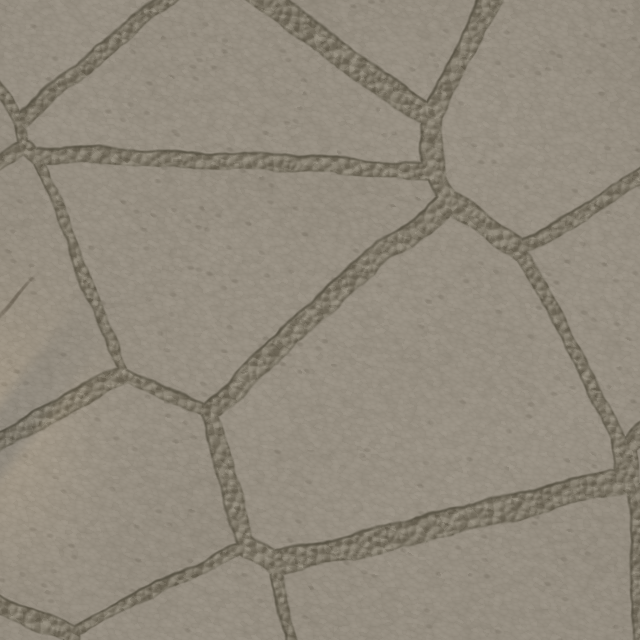
Give the GLSL for this texture, as a WebGL 2 fragment shader.

```glsl
#version 300 es
precision highp float;
// Crazy paving: large flat flagstones from a skewed cellular layout, parted by
// rough mortar joints with dark lips. Cellular noise gives the grain and the
// mortar relief; layered sines bend the joints and trace hairline cracks.

#define STONE_DARK vec3(0.550, 0.521, 0.470)
#define STONE_LIGHT vec3(0.620, 0.590, 0.540)
#define MORTAR vec3(0.495, 0.468, 0.410)
#define LIP vec3(0.330, 0.310, 0.255)
#define JOINT 0.0145
#define LIP_WIDTH 0.0026
#define GRAIN_SCALE 150.0
#define MORTAR_SCALE 75.0
#define CRACK_SCALE 4.5
#define SEED vec2(17.0, 5.0)

// Columns are the long and short axes of the stone lattice.
const mat2 LATTICE = mat2(0.38, 0.29, -0.20, 0.27);

uniform vec2 u_resolution;
out vec4 fragColor;

vec2 hash2(vec2 p) {
    vec3 q = fract(p.xyx * vec3(0.1031, 0.1030, 0.0973));
    q += dot(q, q.yzx + 33.33);
    return fract((q.xx + q.yz) * q.zy);
}

// Layered sines, roughly -1 to 1.
float ripple(vec2 p) {
    float sum = 0.0, amp = 0.55;
    for (int i = 0; i < 4; i++) {
        sum += amp * sin(p.x + 1.4 * sin(p.y));
        p = mat2(1.3, 1.4, -1.4, 1.3) * p + 2.7;
        amp *= 0.5;
    }
    return sum;
}

// Cellular noise: x = distance to the nearest point, y = its random value.
vec2 cellular(vec2 p) {
    vec2 cell = floor(p), best = vec2(9.0, 0.0);
    for (int j = -1; j <= 1; j++)
    for (int i = -1; i <= 1; i++) {
        vec2 c = cell + vec2(i, j), h = hash2(c);
        float d = length(c + h - p);
        if (d < best.x) best = vec2(d, fract(h.x * 7.0 + h.y * 3.0));
    }
    return best;
}

vec2 stoneCentre(vec2 id) {
    return LATTICE * (id + 0.12 + 0.76 * hash2(id + SEED));
}

// Signed distance to the joint edge (negative in mortar); also gives the
// stone id and the direction towards the neighbouring stone.
float paving(vec2 p, out vec2 stone, out vec2 normal) {
    vec2 base = floor(inverse(LATTICE) * p), centre = vec2(0.0);
    float nearest = 9.0, edge = 9.0;
    stone = base;
    for (int j = -2; j <= 2; j++)
    for (int i = -2; i <= 2; i++) {
        vec2 id = base + vec2(i, j), c = stoneCentre(id);
        float d = distance(p, c);
        if (d < nearest) { nearest = d; centre = c; stone = id; }
    }
    for (int j = -3; j <= 3; j++)
    for (int i = -3; i <= 3; i++) {
        vec2 id = base + vec2(i, j), c = stoneCentre(id), span = c - centre;
        if (dot(span, span) < 1e-6) continue;
        vec2 n = normalize(span);
        float halfWidth = JOINT * mix(0.55, 1.3, hash2(id + stone + 40.0).x);
        float d = dot(0.5 * (c + centre) - p, n) - halfWidth;
        if (d < edge) { edge = d; normal = n; }
    }
    return edge;
}

void main() {
    vec2 p = gl_FragCoord.xy / u_resolution.y;
    float aa = 1.0 / u_resolution.y;

    // Layout with gently bent joints and chipped stone edges
    vec2 stone, normal;
    vec2 bent = p + 0.010 * vec2(ripple(p * 6.0), ripple(p * 6.0 + 9.0));
    float edge = paving(bent, stone, normal);
    edge += JOINT * 0.22 * ripple(p * 48.0 + stone * 3.1);

    // Stone face: fine slanted grain, soft mottling and sparse pits
    vec2 slant = vec2(0.62 * p.x - 0.25 * p.y, 0.35 * p.x + p.y);
    vec2 fine = cellular(slant * GRAIN_SCALE);
    vec2 coarse = cellular(slant * GRAIN_SCALE * 0.5 + 31.0);
    float tone = 0.50 + 0.38 * (fine.y - 0.5) + 0.45 * (0.45 - fine.x);
    tone += 0.30 * (0.45 - coarse.x) + 0.10 * ripple(p * 9.0);
    tone += 0.16 * (hash2(stone + 8.0).x - 0.5);
    vec3 colour = mix(STONE_DARK, STONE_LIGHT, tone);
    float pit = step(0.93, coarse.y) * smoothstep(0.4, 0.1, coarse.x);
    colour -= 0.055 * pit;

    // Hairline cracks, broken into short runs
    float trace = abs(ripple(p * CRACK_SCALE + stone * 7.3));
    float run = smoothstep(0.42, 0.75, ripple(p * 5.0 + stone * 2.9 + 20.0));
    colour -= 0.17 * run * smoothstep(0.010 + 8.0 * aa, 0.004, trace);

    // Mortar: pebbled relief lit from one side
    vec2 m = p * MORTAR_SCALE;
    float relief = cellular(m).x - cellular(m + vec2(0.22, -0.28)).x;
    vec3 mortar = MORTAR + 0.20 * relief + 0.07 * (fine.y - 0.5);
    colour = mix(mortar, colour, smoothstep(-aa, aa, edge));

    // Dark lip, deepest on the shaded side of each joint
    float shade = 0.30 + 0.55 * smoothstep(-0.4, 0.8, dot(normal, vec2(0.6, -0.8)));
    shade *= 0.75 + 0.25 * ripple(p * 30.0);
    colour = mix(colour, LIP, shade * smoothstep(LIP_WIDTH + aa, 0.0, abs(edge + 0.001)));

    // Faint warm light at the left, crossed by a slanting shadow band
    float glow = exp(-dot((p - vec2(0.0, 0.34)) * vec2(8.0, 5.0), (p - vec2(0.0, 0.34)) * vec2(8.0, 5.0)));
    float band = smoothstep(0.02, 0.05, abs(p.y - 0.31 - 1.3 * p.x) * 0.6);
    colour += vec3(0.070, 0.055, 0.035) * glow * (band - 0.25);
    colour *= 1.01 - 0.06 * dot(p - 0.5, p - 0.5);

    fragColor = vec4(colour, 1.0);
}
```
